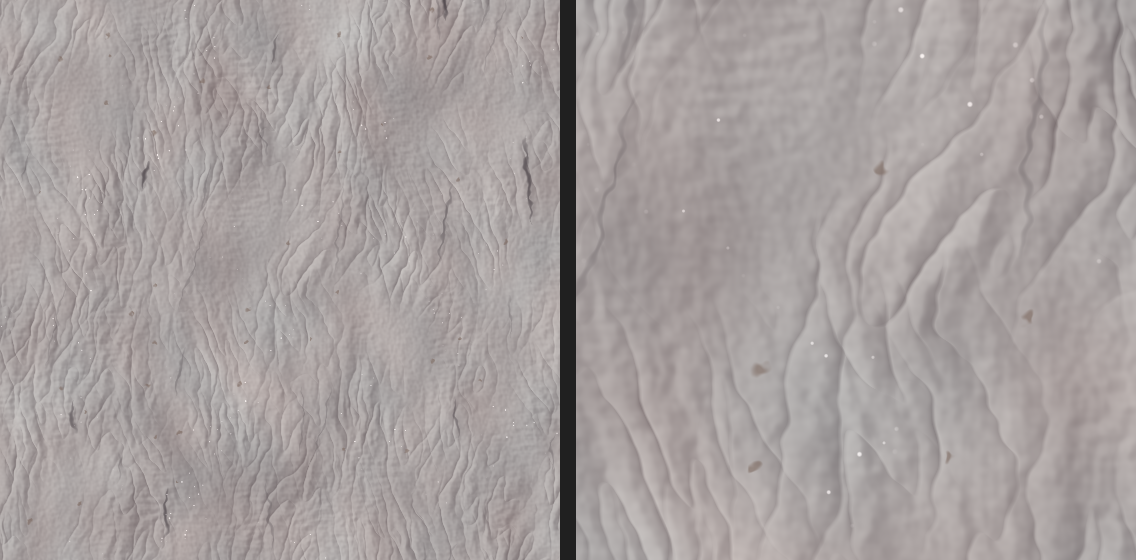
Left: the whole. Right: its middle third, enlarged.
Write a three.js fragment shader that draws this texture.

```glsl
// Pale weathered clay wall with leaning rivulet grooves, dark cracks, grit and glints.
#define BASE_COLOR vec3(0.668, 0.641, 0.638)
#define CRACK_COLOR vec3(0.27, 0.24, 0.26)
#define GRIT_COLOR vec3(0.47, 0.39, 0.35)
#define GROOVE_SCALE vec2(34.0, 9.5)
#define FINE_SCALE vec2(76.0, 28.0)
#define RIPPLE_SCALE vec2(48.0, 105.0)
#define CRACK_GRID vec2(7.0, 5.0)
#define RELIEF 0.00105
#define STAIN 0.105
#define LIGHT_STEP vec2(0.0013, -0.0006)

varying vec2 vUv;

vec2 hash2(vec2 p) {
  vec3 a = fract(p.xyx * vec3(0.1031, 0.1030, 0.0973));
  a += dot(a, a.yzx + 33.33);
  return fract((a.xx + a.yz) * a.zy);
}

float corner(vec2 cell, vec2 offset) {
  return dot(hash2(cell) * 2.0 - 1.0, offset);
}

// Gradient noise, centred on zero.
float noise(vec2 p) {
  vec2 i = floor(p), f = p - i;
  vec2 u = f * f * f * (f * (f * 6.0 - 15.0) + 10.0);
  vec2 x = vec2(1.0, 0.0), y = vec2(0.0, 1.0);
  float low = mix(corner(i, f), corner(i + x, f - x), u.x);
  float high = mix(corner(i + y, f - y), corner(i + 1.0, f - 1.0), u.x);
  return mix(low, high, u.y);
}

// Sideways drift that makes the flow fan out, wander and fray.
vec2 bend(vec2 p) {
  float wide = 0.05 * noise(p * vec2(4.0, 3.0) + 5.0);
  float tight = 0.010 * noise(p * vec2(20.0, 22.0) + 40.0);
  float frayed = 0.0045 * noise(p * vec2(52.0, 64.0) + 29.0);
  return vec2(p.x + wide + tight + frayed, p.y);
}

// Surface height: patches of grooves in three leans, plus fine ripples.
float height(vec2 p) {
  vec2 flow = bend(p);
  float h = 0.0;
  for (int i = 0; i < 3; i++) {
    float layer = float(i);
    float lean = (layer - 1.0) * 0.28;
    vec2 q = vec2(flow.x + lean * flow.y, flow.y);
    float cover = smoothstep(-0.12, 0.3, noise(p * vec2(7.0, 4.5) + layer * 17.3));
    float valley = abs(noise(q * GROOVE_SCALE + layer * 31.7));
    h += 1.25 * cover * valley / (valley + 0.14);
    h += 0.5 * (0.25 + cover) * noise(q * FINE_SCALE + layer * 53.1);
  }
  float rippled = 0.18 + 0.4 * smoothstep(-0.1, 0.3, noise(p * vec2(8.0, 5.0) + 71.0));
  h += rippled * noise(flow * RIPPLE_SCALE + 13.0);
  return h + 0.13 * noise(p * vec2(150.0, 110.0) + 3.0);
}

// Sparse tapered cracks: x is the dark cut, y the lit bank on its left.
vec2 cracks(vec2 p) {
  vec2 home = floor(p * CRACK_GRID);
  vec2 result = vec2(0.0);
  float wiggle = 0.012 * noise(p * vec2(14.0, 26.0)) + 0.006 * noise(p * 75.0);
  float ragged = 1.0 + 1.2 * noise(p * vec2(40.0, 95.0) + 9.0);
  for (int j = -1; j <= 1; j++) {
    for (int i = -1; i <= 1; i++) {
      vec2 cell = home + vec2(float(i), float(j));
      vec2 shape = hash2(cell + 91.0), fate = hash2(cell + 37.0);
      vec2 d = p - (cell + hash2(cell)) / CRACK_GRID;
      float reach = mix(0.025, 0.085, shape.x);
      float taper = max(1.0 - d.y * d.y / (reach * reach), 0.0);
      float side = d.x - mix(-0.15, 0.32, shape.y) * d.y + wiggle;
      float strength = step(0.3, fate.x) * mix(0.28, 1.0, fate.y * fate.y * fate.y);
      float width = (0.0018 + 0.0055 * strength * taper) * ragged;
      float cut = strength * sqrt(taper) * (1.0 - smoothstep(0.1 * width, width, abs(side)));
      float shade = 0.22 * strength * taper * exp(-abs(side - 0.003) * 130.0);
      float bank = strength * taper * exp(-abs(side + 0.015) * 110.0);
      result = max(result, vec2(max(cut, shade), bank));
    }
  }
  return result;
}

// Small round dots, at most one per grid cell.
float dots(vec2 p, float count, float chance, float radius) {
  vec2 cell = floor(p * count);
  vec2 fate = hash2(cell + 119.0);
  vec2 center = (cell + 0.25 + 0.5 * hash2(cell + 7.0)) / count;
  float r = radius * mix(0.6, 1.2, fate.y);
  return step(fate.x, chance) * (1.0 - smoothstep(0.3 * r, r, length(p - center)));
}

void main() {
  vec2 p = vUv;

  // Raking light from the left; lit slopes saturate sooner than shaded ones.
  float slope = height(p + LIGHT_STEP) - height(p - LIGHT_STEP);
  slope *= RELIEF / (2.0 * length(LIGHT_STEP));
  float tone = slope / (1.0 + 9.0 * max(slope, 0.0) + 3.0 * max(-slope, 0.0));

  // Broad stains and fine grain.
  vec2 flow = bend(p);
  tone += STAIN * noise(flow * vec2(6.0, 3.5) + 23.0);
  tone += 0.75 * STAIN * noise(flow * vec2(19.0, 9.0) + 61.0);
  tone += 0.03 * noise(p * 170.0);
  vec3 color = BASE_COLOR + tone * vec3(0.98, 1.03, 0.98);
  color += noise(flow * vec2(11.0, 8.0) + 83.0) * vec3(0.020, -0.010, -0.016);

  // Cracks, grit and wet glints.
  vec2 crack = cracks(p);
  color += 0.05 * crack.y;
  color = mix(color, CRACK_COLOR, 0.85 * crack.x);
  vec2 rough = p + 0.006 * noise(p * 150.0);
  color = mix(color, GRIT_COLOR, 0.55 * dots(rough, 24.0, 0.06, 0.0055));
  float wet = smoothstep(0.05, 0.3, noise(p * vec2(10.0, 6.0) + 47.0)) + crack.y;
  color += 0.26 * min(wet, 1.0) * dots(p, 140.0, 0.04, 0.0019);

  gl_FragColor = vec4(color, 1.0);
}
```
